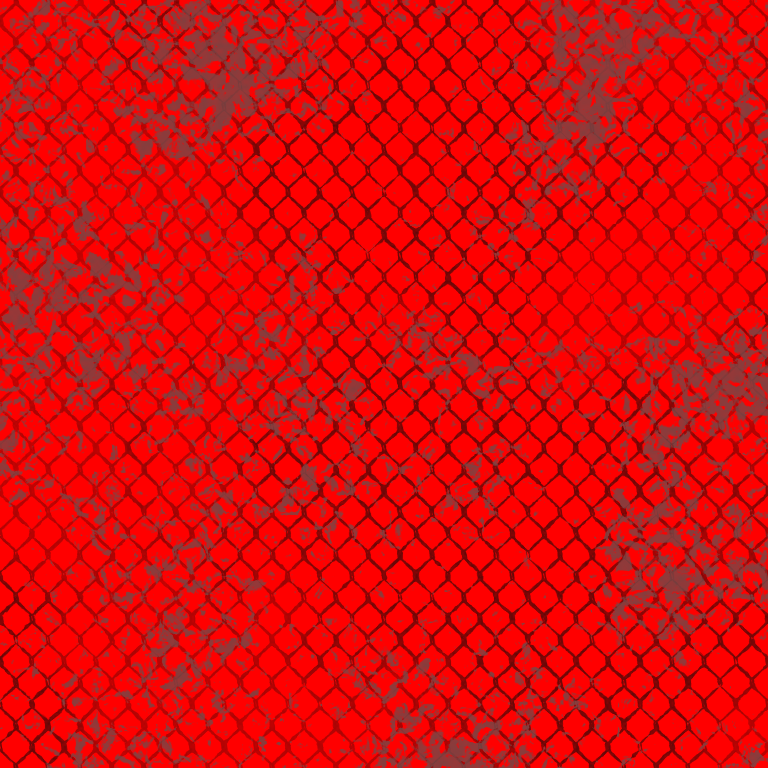
Reproduce this pattern procedurally as a three.js fragment shader.

```glsl
// Red chain-link fence, 24 diamonds across and 18 down, with worn grey patches.
// Wires are distances to segments around a staggered lattice of twisted joints;
// layered noise roughens the wires and scatters the wear as fine flakes.
varying vec2 vUv;

float hash(vec2 p) {
  vec3 q = fract(p.xyx * vec3(0.1031, 0.103, 0.0973));
  q += dot(q, q.yzx + 33.33);
  return fract((q.x + q.y) * q.z);
}

float noise(vec2 p) {
  vec2 i = floor(p), f = fract(p);
  f = f * f * (3.0 - 2.0 * f);
  return mix(mix(hash(i), hash(i + vec2(1, 0)), f.x),
             mix(hash(i + vec2(0, 1)), hash(i + vec2(1, 1)), f.x), f.y);
}

float fbm(vec2 p) {
  float sum = 0.0, amplitude = 0.533;
  for (int i = 0; i < 4; i++) {
    sum += amplitude * noise(p);
    p = mat2(1.6, 1.2, -1.2, 1.6) * p + 17.3;
    amplitude *= 0.5;
  }
  return sum;
}

float segment(vec2 p, vec2 a, vec2 b) {
  vec2 d = b - a;
  return length(p - a - d * clamp(dot(p - a, d) / dot(d, d), 0.0, 1.0));
}

// Offset from the nearest joint; one unit is the width of a diamond.
vec2 fromJoint(vec2 p) {
  vec2 cell = vec2(1.0, 4.0 / 3.0);
  vec2 g = p / cell;
  vec2 a = (fract(g + vec2(0.5, 0.0)) - 0.5) * cell;
  vec2 b = (fract(g + vec2(0.0, 0.5)) - 0.5) * cell;
  return dot(a, a) < dot(b, b) ? a : b;
}

float fence(vec2 p) {
  vec2 q = fromJoint(p);
  float wire = segment(abs(q), vec2(0.0, 0.1), vec2(0.5, 0.567)) - 0.038;
  // Two hooked strands wrap each other at the joint
  vec2 low = vec2(0.055, -0.12), high = vec2(0.02, 0.13);
  float twist = min(segment(q, low, high), segment(-q, low, high)) - 0.038;
  return min(wire, twist);
}

void main() {
  // Fine grain, bent into flakes and short streaks, with sharp speckle
  vec2 bend = vec2(noise(vUv * 50.0), noise(vUv * 50.0 + 51.0));
  float speckle = noise(vUv * 330.0) - 0.5;
  float grain = fbm(vUv * 105.0 + 1.8 * bend) - 0.5 + 0.16 * speckle;

  // Broad diagonal drift of the worn patches
  float drift = cos(12.566 * (vUv.x - 0.71 * vUv.y - 0.15));
  float patches = 0.65 * (fbm(vUv * 8.0 + 3.0) - 0.5) + 0.09 * drift;
  float wear = smoothstep(-0.06, 0.14, grain + patches - 0.1);

  // Wires, darker in some areas and faded in others
  float aa = 0.7 * 24.0 * fwidth(vUv.y);
  float wire = 1.0 - smoothstep(-aa, aa, fence(vUv * 24.0) + 0.1 * grain);
  float strength = mix(0.45, 0.85, smoothstep(0.3, 0.65, fbm(vUv * 5.0 + 40.0)));
  strength *= 1.0 - 0.25 * smoothstep(-0.05, 0.2, patches) + 0.3 * speckle;

  vec3 color = mix(vec3(1.0, 0.0, 0.0), vec3(0.36, 0.03, 0.03), wire * strength);
  vec3 dirt = mix(vec3(0.5, 0.27, 0.27), vec3(0.4, 0.3, 0.3), noise(vUv * 150.0));
  color = mix(color, dirt, 0.8 * wear);
  gl_FragColor = vec4(color, 1.0);
}
```
